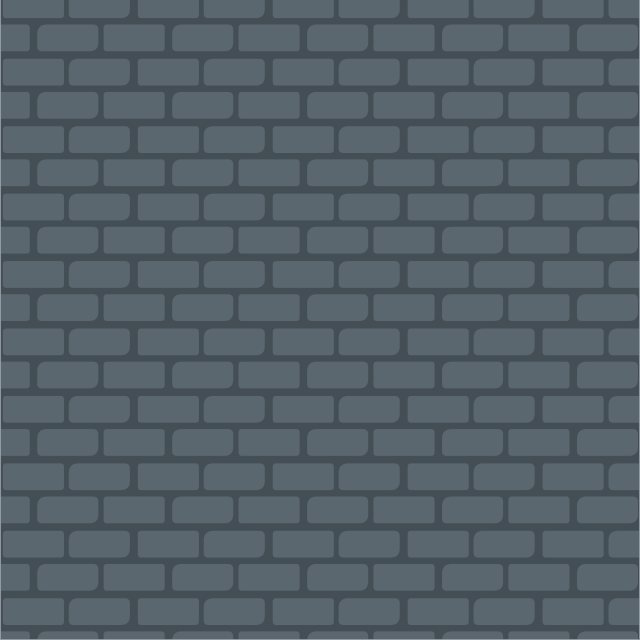
Reproduce this pattern procedurally as a WebGL 1 fragment shader.

```glsl
precision highp float;

uniform vec2 u_resolution;

// Colours
const vec3 BRICK_COLOR = vec3(0.355, 0.405, 0.435);
const vec3 MORTAR_COLOR = vec3(0.268, 0.304, 0.334);
const vec3 RIM_COLOR = vec3(0.62, 0.65, 0.67);

// One repeat holds two courses of two bricks; lengths are canvas fractions
const vec2 REPEAT = vec2(0.21083, 0.10536);
const vec2 BRICK_HALF = vec2(0.0477, 0.0209);
const float RIM_WIDTH = 0.0013;

// Brick centres, measured from the upper left corner
const vec2 UPPER_SQUARE = vec2(0.0522, -0.0074);
const vec2 UPPER_WORN = vec2(0.1552, -0.0074);
const vec2 LOWER_SQUARE = vec2(0.2096, -0.0592);
const vec2 LOWER_WORN = vec2(0.1059, -0.0592);

// Corner radii: top left, top right, bottom left, bottom right
const vec4 SQUARE_CORNERS = vec4(0.0060);
const vec4 WORN_CORNERS = vec4(0.0165, 0.0090, 0.0080, 0.0155);
const float CORNER_POWER = 2.6;  // 2 is circular, higher is squarer

float cornerLength(vec2 v) {
  vec2 raised = pow(max(v, 0.00001), vec2(CORNER_POWER));
  return pow(raised.x + raised.y, 1.0 / CORNER_POWER);
}

// Distance to a box with its own squarish radius at each corner
float roundedBox(vec2 p, vec2 halfSize, vec4 corners) {
  vec2 side = p.y > 0.0 ? corners.xy : corners.zw;
  float radius = p.x < 0.0 ? side.x : side.y;
  vec2 q = abs(p) - halfSize + radius;
  return cornerLength(q) + min(max(q.x, q.y), 0.0) - radius;
}

// Distance to the nearest copy of a brick on the repeat grid
float repeatedBrick(vec2 p, vec2 center, vec4 corners) {
  vec2 local = mod(p - center + 0.5 * REPEAT, REPEAT) - 0.5 * REPEAT;
  return roundedBox(local, BRICK_HALF, corners);
}

float brickWall(vec2 p) {
  float upper = min(repeatedBrick(p, UPPER_SQUARE, SQUARE_CORNERS),
                    repeatedBrick(p, UPPER_WORN, WORN_CORNERS));
  float lower = min(repeatedBrick(p, LOWER_SQUARE, SQUARE_CORNERS),
                    repeatedBrick(p, LOWER_WORN, WORN_CORNERS));
  return min(upper, lower);
}

void main() {
  vec2 uv = gl_FragCoord.xy / u_resolution;
  float pixel = 1.0 / min(u_resolution.x, u_resolution.y);

  // Courses hang from the top edge
  float wall = brickWall(uv - vec2(0.0, 1.0));
  float coverage = clamp(0.5 - wall / pixel, 0.0, 1.0);
  vec3 color = mix(MORTAR_COLOR, BRICK_COLOR, coverage);

  // Pale rim along the left, right and bottom of the wall
  float inset = min(min(uv.x, 1.0 - uv.x), uv.y);
  float rim = clamp(0.5 + (RIM_WIDTH - inset) / pixel, 0.0, 1.0);
  gl_FragColor = vec4(mix(color, RIM_COLOR, rim), 1.0);
}
```
